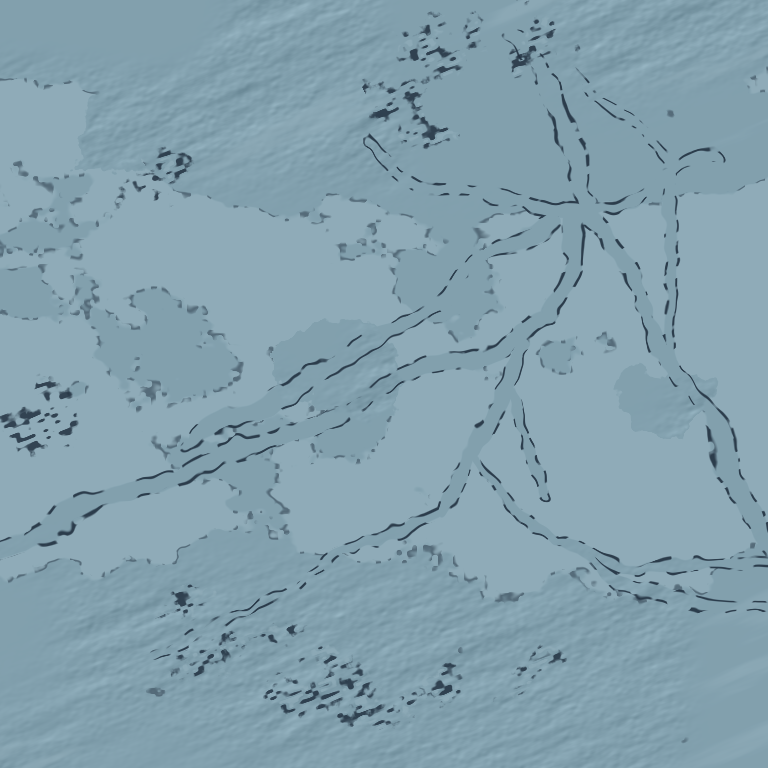
Reproduce this texture procedurally as a Shadertoy shader.

```glsl
#define ROCK vec3(0.508, 0.627, 0.680)
#define PLATE vec3(0.560, 0.672, 0.722)
#define INK vec3(0.13, 0.19, 0.25)
#define TRUNK_WIDTH 0.0105
#define TWIG_WIDTH 0.0070
#define LINE_WIDTH 0.0011
#define COAST_SCALE 8.0
#define RELIEF 0.30
#define GRAIN 0.045
#define STREAK_ANGLE 0.38

// Vein segments as start.xy, end.xy
const vec4 TRUNKS[9] = vec4[9](
    vec4(.74, .71, .24, .42), vec4(.77, .72, .72, .59), vec4(.72, .59, .25, .39),
    vec4(.25, .39, -.02, .29), vec4(.685, .56, .57, .32), vec4(.78, .73, .89, .51),
    vec4(.89, .51, 1.02, .27), vec4(.78, .73, .66, .95), vec4(.78, .72, .62, .725));
const vec4 TWIGS[9] = vec4[9](
    vec4(.57, .32, .22, .155), vec4(.62, .725, .47, .80), vec4(.89, .52, .875, .77),
    vec4(.875, .77, .73, .90), vec4(.78, .73, .94, .79), vec4(.62, .40, .72, .28),
    vec4(.72, .28, 1.02, .19), vec4(.72, .28, 1.02, .275), vec4(.67, .50, .72, .36));

// Rough clusters as centre.xy, radii.zw
const vec4 CLUSTERS[10] = vec4[10](
    vec4(.56, .92, .07, .06), vec4(.70, .95, .05, .05), vec4(.20, .765, .06, .03),
    vec4(.54, .85, .05, .05), vec4(.30, .15, .10, .020), vec4(.55, .10, .09, .028),
    vec4(.70, .13, .07, .025), vec4(.42, .11, .06, .045), vec4(.24, .21, .04, .020),
    vec4(.06, .46, .08, .040));

// Rough dark patches as centre.xy, radius
const vec3 PATCHES[3] = vec3[3](
    vec3(.45, .52, .085), vec3(.87, .48, .065), vec3(.17, .83, .070));

float hash(vec2 p) {
    vec3 q = fract(vec3(p.xyx) * 0.1031);
    q += dot(q, q.yzx + 33.33);
    return fract((q.x + q.y) * q.z);
}

float noise(vec2 p) {
    vec2 i = floor(p), f = fract(p);
    f = f * f * (3.0 - 2.0 * f);
    return mix(mix(hash(i), hash(i + vec2(1, 0)), f.x),
               mix(hash(i + vec2(0, 1)), hash(i + vec2(1, 1)), f.x), f.y);
}

float fbm(vec2 p) {
    float sum = 0.0, amp = 0.5;
    for (int i = 0; i < 5; i++) {
        sum += amp * noise(p);
        p = mat2(1.6, 1.2, -1.2, 1.6) * p + 17.3;
        amp *= 0.5;
    }
    return sum / 0.96875;
}

float veinDistance(vec2 p, vec4 segments[9]) {
    float d = 1.0;
    for (int i = 0; i < 9; i++) {
        vec2 a = p - segments[i].xy, b = segments[i].zw - segments[i].xy;
        d = min(d, length(a - b * clamp(dot(a, b) / dot(b, b), 0.0, 1.0)));
    }
    return d;
}

// Share of a thin line of half width w, smoothed over one pixel
float stroke(float d, float w, float px) {
    return 1.0 - smoothstep(w - 0.5 * px, w + px, abs(d));
}

void mainImage(out vec4 fragColor, in vec2 fragCoord) {
    vec2 p = fragCoord / iResolution.y;
    float px = 1.0 / iResolution.y;

    // Crooked veins
    vec2 wander = vec2(noise(p * 11.0), noise(p * 11.0 + 40.0)) - 0.5;
    vec2 jitter = vec2(noise(p * 65.0 + 9.0), noise(p * 65.0 + 70.0)) - 0.5;
    vec2 bent = p + wander * 0.045 + jitter * 0.008;
    float vein = min(veinDistance(bent, TRUNKS) - TRUNK_WIDTH,
                     veinDistance(bent, TWIGS) - TWIG_WIDTH);
    vein += (noise(p * 25.0) - 0.5) * 0.005;

    // Pale plateaus, broken up more on the left
    float top = 0.77 + 0.12 * (1.0 - smoothstep(0.08, 0.25, p.x));
    float band = smoothstep(0.19, 0.33, p.y) * (1.0 - smoothstep(top - 0.06, top + 0.05, p.y));
    float level = mix(0.80, mix(0.44, 0.33, smoothstep(0.1, 0.8, p.x)), band);
    float coast = (fbm(p * COAST_SCALE * vec2(0.9, 1.2) + 3.7) - level) * 0.09;

    float patchDist = 1.0;
    float ragged = fbm(p * 22.0 + 8.0) - 0.5;
    for (int i = 0; i < 3; i++) {
        vec2 away = (p - PATCHES[i].xy) * vec2(1.0, 1.3);
        patchDist = min(patchDist, length(away) - PATCHES[i].z + ragged * 0.10);
    }
    float plate = smoothstep(-px, px, min(min(coast, vein), patchDist));
    vec3 color = mix(ROCK, PLATE, plate);

    // Embossed streaks and grain on the open rock
    float c = cos(STREAK_ANGLE), s = sin(STREAK_ANGLE);
    mat2 turn = mat2(c, -s, s, c);
    vec2 along = turn * p;
    vec2 lit = turn * (p + vec2(-0.003, 0.003));
    vec2 stretch = vec2(13.0, 42.0);
    float slope = fbm(along * stretch) - fbm(lit * stretch);
    float grain = noise(along * vec2(130.0, 190.0)) - noise(lit * vec2(130.0, 190.0));
    float rough = max(1.0 - band, 1.0 - smoothstep(-0.01, 0.0, patchDist));
    rough *= (1.0 - plate) * smoothstep(0.25, 0.55, noise(p * 5.0 + 21.0));
    color += rough * (RELIEF * slope + GRAIN * grain);

    // Long pale ridges
    float ridge = smoothstep(0.66, 0.82, fbm(along * vec2(3.0, 24.0) + 5.0));
    color = mix(color, PLATE, ridge * (1.0 - band) * 0.7);

    // Broken outlines, faint on coasts and strong on veins
    float dots = smoothstep(0.52, 0.66, noise(p * 150.0 + 30.0));
    float coastLine = stroke(coast, LINE_WIDTH * 0.6, px) * dots;
    coastLine *= step(0.0, vein) * step(0.0, patchDist);
    color = mix(color, INK, coastLine * 0.5);
    float dashes = smoothstep(0.40, 0.58, noise(along * vec2(75.0, 130.0)));
    float weight = LINE_WIDTH * (0.5 + noise(p * 30.0 + 12.0));
    color = mix(color, INK, stroke(vein, weight, px) * dashes * 0.9);

    // Dark crumbled clusters with pale flecks
    float cluster = 0.0;
    float crumble = (fbm(p * 34.0) - 0.5) * 3.2;
    for (int i = 0; i < 10; i++) {
        float inside = 0.75 - length((along - turn * CLUSTERS[i].xy) / CLUSTERS[i].zw);
        cluster = max(cluster, smoothstep(0.0, 0.35, inside + crumble) * step(-0.6, inside));
    }
    float fleck = noise(along * vec2(110.0, 210.0) + 50.0);
    color = mix(color, INK, cluster * smoothstep(0.53, 0.75, fleck) * 0.85);
    color = mix(color, PLATE, cluster * (1.0 - smoothstep(0.15, 0.32, fleck)) * 0.8);

    fragColor = vec4(clamp(color, 0.0, 1.0), 1.0);
}
```
